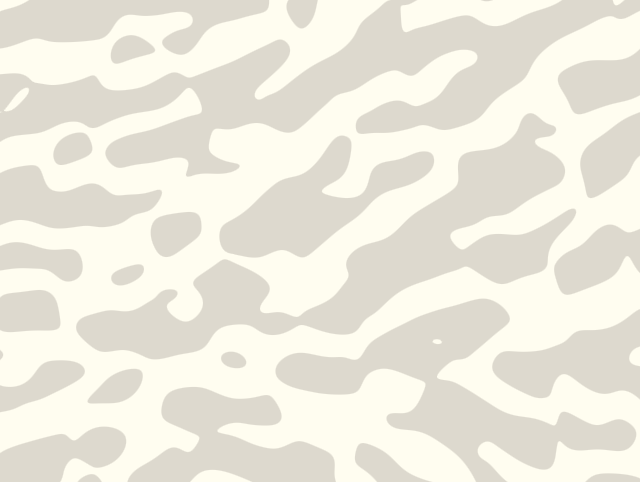
Give the GLSL for this pattern, as a Shadertoy shader.

```glsl
// Elongated, lobed islands drifting along a curved flow, parted by pale channels.
// Oriented wave packets are summed into a complex wave; its real part gives the
// stripes, and its faint spots are cut away so that the stripes break into islands.

const vec3 ISLAND_COLOR  = vec3(0.868, 0.852, 0.808);
const vec3 CHANNEL_COLOR = vec3(1.0, 0.992, 0.941);

// Lengths are in units of the canvas height
const float STRIPE_PITCH   = 0.155;
const float CELL_SIZE      = 0.08;
const int   WAVES_PER_CELL = 3;
const float ANGLE_SPREAD   = 0.8;   // random turn of each packet, radians
const float CUT_DEPTH      = 0.9;   // how strongly faint spots are opened
const float COVERAGE_BIAS  = 0.56;  // raises the share of islands
const float WARP_SCALE     = 8.0;
const float WARP_AMOUNT    = 0.018;
const float TAU            = 6.2831853;

// Integer hash giving three values in 0..1
vec3 hash3(ivec3 key) {
    uvec3 v = uvec3(key) * 1664525u + 1013904223u;
    v.x += v.y * v.z;
    v.y += v.z * v.x;
    v.z += v.x * v.y;
    v ^= v >> 16u;
    v.x += v.y * v.z;
    v.y += v.z * v.x;
    v.z += v.x * v.y;
    return vec3(v >> 8u) / 16777216.0;
}

float cornerSlope(ivec2 corner, vec2 offset, int seed) {
    float angle = TAU * hash3(ivec3(corner, seed)).x;
    return dot(vec2(cos(angle), sin(angle)), offset);
}

float gradientNoise(vec2 p, int seed) {
    ivec2 cell = ivec2(floor(p));
    vec2 f = fract(p);
    vec2 u = f * f * f * (f * (f * 6.0 - 15.0) + 10.0);
    float low = mix(cornerSlope(cell, f, seed),
                    cornerSlope(cell + ivec2(1, 0), f - vec2(1, 0), seed), u.x);
    float high = mix(cornerSlope(cell + ivec2(0, 1), f - vec2(0, 1), seed),
                     cornerSlope(cell + ivec2(1, 1), f - vec2(1, 1), seed), u.x);
    return mix(low, high, u.y);
}

// Stripe direction: rising over most of the canvas, falling at the lower right
float flowAngle(vec2 p) {
    float rise = 0.22 + 0.32 * smoothstep(0.0, 0.5, p.x);
    float fall = smoothstep(0.3, 0.6, p.x) * (1.0 - smoothstep(0.12, 0.4, p.y));
    return rise - 1.15 * fall;
}

// Sum of compact wave packets, scaled to a mean squared length of 2
vec2 orientedWave(vec2 p) {
    ivec2 home = ivec2(floor(p / CELL_SIZE));
    float reach = 2.0 * CELL_SIZE;
    vec2 sum = vec2(0.0);
    for (int j = -2; j <= 2; j++)
    for (int i = -2; i <= 2; i++)
    for (int k = 0; k < WAVES_PER_CELL; k++) {
        ivec2 cell = home + ivec2(i, j);
        vec3 place = hash3(ivec3(cell, k));
        vec2 center = (vec2(cell) + place.xy) * CELL_SIZE;
        vec2 d = p - center;
        float falloff = 1.0 - dot(d, d) / (reach * reach);
        if (falloff <= 0.0) continue;
        falloff *= falloff;
        float turn = hash3(ivec3(cell, k + 40)).x - 0.5;
        float angle = flowAngle(center) + ANGLE_SPREAD * turn;
        vec2 across = vec2(-sin(angle), cos(angle));
        float phase = TAU * (dot(d, across) / STRIPE_PITCH + place.z);
        sum += falloff * falloff * vec2(cos(phase), sin(phase));
    }
    float packetEnergy = 2.0 * TAU / 9.0;
    return sum * sqrt(2.0 / (packetEnergy * float(WAVES_PER_CELL)));
}

// Positive inside islands, negative in channels
float islandField(vec2 p) {
    vec2 warp = vec2(gradientNoise(p * WARP_SCALE, 71),
                     gradientNoise(p * WARP_SCALE, 72));
    vec2 wave = orientedWave(p + WARP_AMOUNT * warp);
    return wave.x + COVERAGE_BIAS - CUT_DEPTH * exp(-dot(wave, wave));
}

void mainImage(out vec4 fragColor, in vec2 fragCoord) {
    vec2 p = fragCoord / iResolution.y;
    float field = islandField(p);

    // Edge about one pixel wide at any size
    float cover = clamp(0.5 + field / max(fwidth(field), 1e-5), 0.0, 1.0);
    fragColor = vec4(mix(CHANNEL_COLOR, ISLAND_COLOR, cover), 1.0);
}
```
